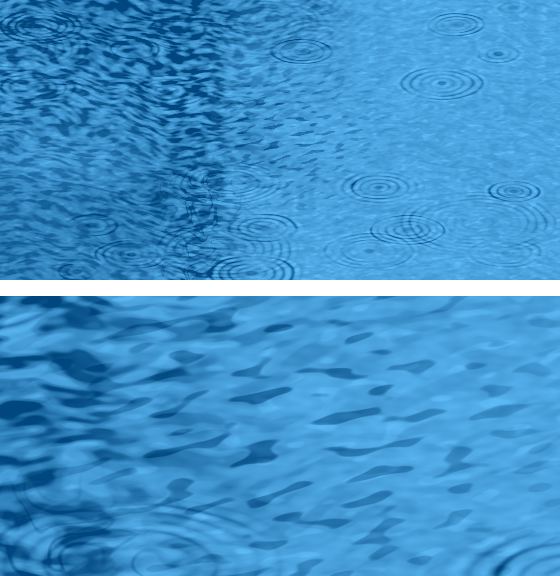
Top: the whole. Bottom: its middle third, enlarged.
Write a Shadertoy shader that draws this texture.

```glsl
const vec3 DEEP_BLUE = vec3(0.01, 0.29, 0.51);
const vec3 SKY_BLUE = vec3(0.31, 0.66, 0.89);
const int DROP_COUNT = 27;
const int WIDE_DROPS = 4;
const float RING_SQUASH = 0.40;
const float RING_SPACING = 0.030;
const float RING_DARK = 0.62;
const float RING_LIGHT = 0.15;
const vec2 STREAK_SCALE = vec2(15.0, 50.0);
const float TAU = 6.28318;

float hash(vec2 p) {
    return fract(sin(dot(p, vec2(127.1, 311.7))) * 43758.5453);
}

float slope(vec2 cell, vec2 corner, vec2 f) {
    float angle = TAU * hash(cell + corner);
    return dot(vec2(cos(angle), sin(angle)), f - corner);
}

// Gradient noise centred on 0.5
float noise(vec2 p) {
    vec2 cell = floor(p), f = fract(p);
    vec2 u = f * f * f * (f * (f * 6.0 - 15.0) + 10.0);
    float low = mix(slope(cell, vec2(0, 0), f), slope(cell, vec2(1, 0), f), u.x);
    float high = mix(slope(cell, vec2(0, 1), f), slope(cell, vec2(1, 1), f), u.x);
    return 0.5 + 0.75 * mix(low, high, u.y);
}

float blob(vec2 p, vec2 center, vec2 size) {
    vec2 d = (p - center) / size;
    return exp(-dot(d, d));
}

// Drops favour the upper left and the lower right of the water
vec2 dropCenter(float id) {
    vec2 spread = fract(vec2(0.31, 0.17) + id * vec2(0.7549, 0.5698));
    float side = 2.0 * spread.y - 1.0;
    float x = pow(spread.x, side > 0.0 ? 1.35 : 0.8);
    return vec2(2.0 * x, 0.5 + 0.48 * sign(side) * pow(abs(side), 0.5));
}

// Tone change from one set of concentric rings
float dropRings(vec2 p, int index, float wobble, float breakup) {
    float id = float(index);
    bool wide = index < WIDE_DROPS;
    float size = hash(vec2(id, 3.7));
    float radius = wide ? mix(0.26, 0.36, size) : mix(0.06, 0.20, size);
    float strength = wide ? 0.42 : mix(0.6, 1.0, hash(vec2(id, 8.1)));
    float spacing = RING_SPACING * mix(0.8, 1.2, hash(vec2(id, 5.3)));

    vec2 d = p - dropCenter(id);
    float r = length(vec2(d.x, d.y / RING_SQUASH)) + wobble;
    float phase = (r - radius) / spacing;
    float wave = sin(TAU * phase);
    float ringWeight = mix(0.35, 1.25, hash(vec2(floor(phase - 0.75), id)));
    float inside = 1.0 - smoothstep(radius * 0.9, radius * 1.08, r);
    float envelope = inside * mix(0.4, 1.0, smoothstep(0.2, 0.85, r / radius));
    float dark = RING_DARK * ringWeight * pow(0.5 + 0.5 * wave, 3.5);
    float light = RING_LIGHT * pow(0.5 - 0.5 * wave, 2.0);
    float core = wide ? 0.0 : 1.0 - smoothstep(0.008, 0.028, r);
    float arcs = mix(0.25, 1.15, smoothstep(0.3, 0.65, breakup));
    return strength * ((light - dark) * envelope * arcs - 0.45 * core);
}

// Short wind ripples, bent along the flow of the surface
float streaks(vec2 p) {
    vec2 q = p;
    q.y -= 0.05 * cos(4.0 * p.x) + 0.05 * noise(p * vec2(6.0, 9.0));
    float coarse = noise(q * STREAK_SCALE);
    float fine = noise(q * STREAK_SCALE * 1.9 + 17.0);
    return 0.6 * coarse + 0.4 * fine;
}

void mainImage(out vec4 fragColor, in vec2 fragCoord) {
    vec2 p = fragCoord / iResolution.y;
    p.x *= 2.0 * iResolution.y / iResolution.x;

    // Broad reflections: open sky on the right, shade on the left
    float drift = noise(p * vec2(3.0, 6.0)) - 0.5;
    float shade = 1.0 - smoothstep(0.55, 1.15, p.x - 0.35 * (p.y - 0.5) + 0.25 * drift);
    float upper = smoothstep(0.35, 0.7, p.y);
    float bandX = 0.66 + 0.06 * sin(5.0 * p.y) + 0.08 * drift;
    float band = exp(-pow((p.x - bandX) / 0.13, 2.0));
    float tone = 0.97 + 0.10 * drift - 0.30 * shade;
    tone -= 0.13 * shade * (1.0 - upper) + 0.06 * band;
    tone -= 0.24 * blob(p, vec2(0.50, 0.93), vec2(0.38, 0.13));
    tone += 0.17 * blob(p, vec2(0.22, 0.43), vec2(0.30, 0.10));

    // Wind ripples and the finest glitter
    float n = streaks(p);
    float choppy = 0.10 + shade * mix(0.20, 0.46, upper) + 0.30 * band;
    tone -= choppy * smoothstep(0.48, 0.65, n);
    tone += 0.45 * choppy * (1.0 - smoothstep(0.34, 0.48, n));
    tone += 0.16 * (noise(p * vec2(48.0, 115.0) + 5.0) - 0.5);

    // Curly reflections low in the shaded band
    vec2 swirl = vec2(noise(p * 13.0), noise(p * 13.0 + 31.0));
    float curl = noise(p * vec2(19.0, 30.0) + 2.2 * swirl);
    float curlLine = 1.0 - smoothstep(0.02, 0.09, abs(curl - 0.54));
    tone -= 0.40 * curlLine * band * (1.0 - smoothstep(0.3, 0.5, p.y));

    // Sparse dark dashes and pale flecks on the open water
    float dash = noise(p * vec2(21.0, 66.0) - vec2(0.0, 13.0 * p.x));
    float dashZone = blob(p, vec2(1.02, 0.52), vec2(0.28, 0.26));
    tone -= 0.55 * dashZone * smoothstep(0.62, 0.74, dash);
    float fleck = noise(p * vec2(26.0, 72.0) - vec2(0.0, 9.0 * p.x) + 41.0);
    tone += 0.14 * smoothstep(0.64, 0.8, fleck);

    // Rain rings
    float wobble = 0.014 * (noise(p * vec2(10.0, 22.0)) - 0.5);
    float breakup = noise(p * vec2(7.0, 15.0) + 9.0);
    for (int i = 0; i < DROP_COUNT; i++) {
        tone += dropRings(p, i, wobble, breakup);
    }

    fragColor = vec4(mix(DEEP_BLUE, SKY_BLUE, clamp(tone, -0.03, 1.2)), 1.0);
}
```
